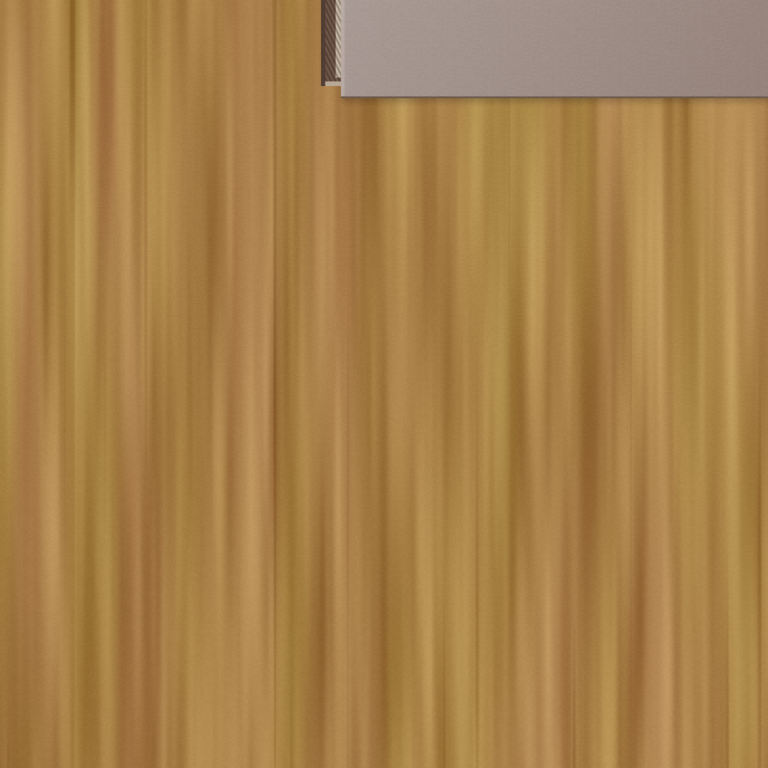
This texture is drawn by a WebGL 1 fragment shader. Its source:

```glsl
precision highp float;
uniform vec2 u_resolution;

// Wood tones
const vec3 WOOD_DARK = vec3(0.56, 0.39, 0.18);
const vec3 WOOD_LIGHT = vec3(0.72, 0.57, 0.335);
const vec3 ROSE_TINT = vec3(0.012, -0.012, 0.022);
const float WOOD_LEVEL = 0.65;
const float SEAM_DEPTH = 0.45;
const float SPECKLE = 0.016;
const float SPECKLE_CELLS = 400.0;

// Streak frequencies across and along the grain
const vec2 BROAD = vec2(17.0, 1.4);
const vec2 MEDIUM = vec2(43.0, 2.6);
const vec2 FINE = vec2(84.0, 3.4);
const vec2 HAIR = vec2(150.0, 4.0);
const vec2 SEAM = vec2(95.0, 0.6);

// Metal panel and the recessed slot beside it
const vec2 PANEL_CORNER = vec2(0.444, 0.872);
const vec2 SLOT_CORNER = vec2(0.418, 0.888);
const vec2 STRIP_CORNER = vec2(0.437, 0.899);
const vec3 PANEL_LEFT = vec3(0.655, 0.60, 0.575);
const vec3 PANEL_RIGHT = vec3(0.59, 0.52, 0.49);
const vec3 PANEL_EDGE = vec3(0.43, 0.35, 0.30);
const vec3 SLOT_COLOR = vec3(0.39, 0.30, 0.25);
const vec3 LIP_COLOR = vec3(0.72, 0.66, 0.59);
const float EDGE_WIDTH = 0.0025;
const float LIP_WIDTH = 0.006;

float hash(vec2 p) {
  return fract(sin(dot(p, vec2(127.1, 311.7))) * 43758.5453);
}

// Smooth noise along one column, shifted so neighbours do not line up
float column(float id, float y) {
  y += 17.0 * hash(vec2(id, 3.7));
  float cell = floor(y);
  float blend = smoothstep(0.0, 1.0, y - cell);
  return mix(hash(vec2(id, cell)), hash(vec2(id, cell + 1.0)), blend);
}

float streak(vec2 p, float seed) {
  float id = floor(p.x);
  float blend = smoothstep(0.0, 1.0, p.x - id);
  return mix(column(id + seed, p.y), column(id + 1.0 + seed, p.y), blend);
}

// Coverage of the region above and to the right of a corner
float corner(vec2 p, vec2 c, float aa) {
  vec2 cover = smoothstep(-aa, aa, p - c);
  return cover.x * cover.y;
}

vec3 wood(vec2 p) {
  float tone = WOOD_LEVEL;
  tone += 0.55 * (streak(p * BROAD, 11.0) - 0.5);
  tone += 0.75 * (streak(p * MEDIUM, 207.0) - 0.5);
  tone += 0.60 * (streak(p * FINE, 431.0) - 0.5);
  tone += 0.28 * (streak(p * HAIR, 733.0) - 0.5);
  tone -= SEAM_DEPTH * smoothstep(0.82, 0.97, streak(p * SEAM, 919.0));
  float rose = streak(p * vec2(29.0, 2.0), 613.0) * 2.0 - 1.0;
  return mix(WOOD_DARK, WOOD_LIGHT, tone) + ROSE_TINT * rose;
}

vec3 slot(vec2 p, float aa) {
  // Fine slanted weave, a pale strip and a bright lower lip
  float weave = 0.5 + 0.5 * sin((p.x + p.y * 0.5) * 1100.0);
  vec3 color = SLOT_COLOR * (0.85 + 0.3 * weave);
  float side = smoothstep(SLOT_CORNER.x + 0.004, SLOT_CORNER.x + 0.007, p.x);
  color = mix(SLOT_COLOR * 0.8, color, side);
  color = mix(color, LIP_COLOR * (0.8 + 0.3 * weave), corner(p, STRIP_CORNER, aa));
  float lip = 1.0 - smoothstep(-aa, aa, p.y - SLOT_CORNER.y - LIP_WIDTH);
  return mix(color, LIP_COLOR, lip * side);
}

vec3 panel(vec2 p, float aa) {
  vec2 inset = p - PANEL_CORNER;
  float across = inset.x / (1.0 - PANEL_CORNER.x);
  vec3 color = mix(PANEL_LEFT, PANEL_RIGHT, across);
  color += 0.10 * (inset.y - 0.064);
  // Lit left rim, dark lower rim
  color += 0.07 * (1.0 - smoothstep(0.002, 0.007, inset.x));
  float rim = 1.0 - smoothstep(-aa, aa, inset.y - EDGE_WIDTH);
  return mix(color, PANEL_EDGE, rim);
}

void main() {
  vec2 p = gl_FragCoord.xy / u_resolution;
  float aa = 0.75 / min(u_resolution.x, u_resolution.y);
  vec3 color = wood(p);

  // Soft contact shadow, then slot and panel on top
  float shadow = corner(p, PANEL_CORNER - vec2(0.0, 0.006), 0.007);
  color *= 1.0 - 0.16 * shadow;
  color = mix(color, slot(p, aa), corner(p, SLOT_CORNER, aa));
  color = mix(color, panel(p, aa), corner(p, PANEL_CORNER, aa));

  color += SPECKLE * (hash(floor(p * SPECKLE_CELLS)) - 0.5);
  gl_FragColor = vec4(color, 1.0);
}
```
